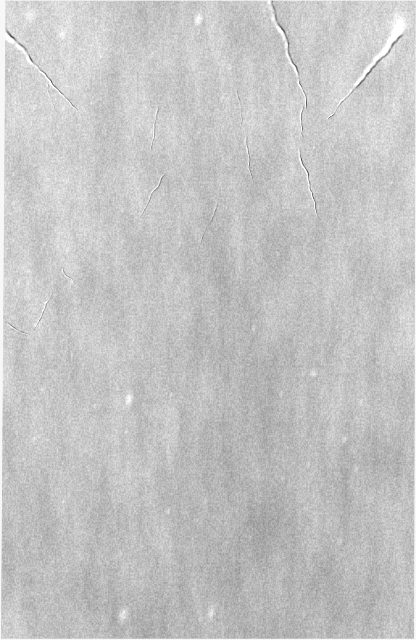
This texture is drawn by a Shadertoy shader. Its source:

```glsl
const float PAPER_LOW = 0.708;
const float PAPER_HIGH = 0.788;
const float BACKING = 0.97;

// Each crease runs from its upper end (xy) to its lower end (zw).
const vec4 FOLDS[7] = vec4[7](
    vec4(.006, .956, .060, .894), vec4(.056, .899, .128, .818),
    vec4(.417, 1.01, .471, .866), vec4(.468, .876, .482, .822),
    vec4(.466, .768, .500, .654), vec4(.632, .955, .545, .852),
    vec4(.552, .861, .508, .809));
const float FOLD_WIDTH[7] = float[7](.0030, .0012, .0028, .0011, .0011, .0036, .0012);

const vec4 WRINKLES[10] = vec4[10](
    vec4(.074, .870, .083, .822), vec4(.471, .837, .475, .779),
    vec4(.371, .863, .376, .794), vec4(.385, .789, .395, .707),
    vec4(.247, .833, .234, .757), vec4(.257, .728, .215, .656),
    vec4(.341, .684, .310, .612), vec4(.081, .544, .047, .477),
    vec4(.010, .495, .047, .477), vec4(.098, .581, .115, .557));

// Trapped air: centre, radius, strength.
const vec4 BUBBLES[10] = vec4[10](
    vec4(.312, .966, .010, .22), vec4(.204, .373, .010, .27),
    vec4(.194, .035, .011, .25), vec4(.332, .039, .008, .20),
    vec4(.492, .415, .007, .20), vec4(.099, .943, .009, .15),
    vec4(.052, .971, .016, .14), vec4(.628, .952, .020, .28),
    vec4(.540, .312, .006, .15), vec4(.610, .905, .018, .12));

float hash(vec2 p) {
    vec3 q = fract(p.xyx * vec3(.1031, .1030, .0973));
    q += dot(q, q.yzx + 33.33);
    return fract((q.x + q.y) * q.z);
}

float cornerSlope(vec2 cell, vec2 offset) {
    float angle = 6.2832 * hash(cell);
    return dot(vec2(cos(angle), sin(angle)), offset);
}

float gradientNoise(vec2 p) {
    vec2 i = floor(p), f = fract(p);
    vec2 u = f * f * f * (f * (f * 6. - 15.) + 10.);
    vec2 e = vec2(1, 0);
    return mix(mix(cornerSlope(i, f), cornerSlope(i + e, f - e), u.x),
               mix(cornerSlope(i + e.yx, f - e.yx), cornerSlope(i + 1., f - 1.), u.x), u.y);
}

float bell(float x) {
    return exp(-x * x);
}

// Lit ridge on the left, thin shadow on the right, tapering along its length.
float crease(vec2 p, vec4 ends, float width, float strength, float seed) {
    vec2 axis = ends.zw - ends.xy;
    float span = length(axis);
    axis /= span;
    vec2 q = p - ends.xy;
    float t = dot(q, axis) / span;
    float taper = smoothstep(-.04, .12, t) * smoothstep(1.04, .75, t);
    float wobble = gradientNoise(vec2(t * span * 38., seed + .5)) * .006
                 + gradientNoise(vec2(t * span * 120., seed + 20.5)) * .0015;
    float d = dot(q, vec2(-axis.y, axis.x)) + wobble * taper;
    float w = width * mix(1.4, .6, clamp(t, 0., 1.));
    float broken = .75 + gradientNoise(vec2(t * span * 90., seed + 40.5));
    float ridge = .7 * bell((d + w * .7) / w);
    float shadow = bell((d - w * .7) / (w * .3 + .0006));
    return strength * taper * broken * (ridge - shadow);
}

// Oval dome lit from the upper left.
float dome(vec2 p, vec2 centre, float radius, float strength) {
    vec2 q = (p - centre) / (radius * vec2(.8, 1.25));
    float h = exp(-dot(q, q) * 1.6);
    return strength * h * (.6 + dot(q, vec2(-.9, .75)));
}

// Small blisters, one per chosen cell of a jittered grid.
float blisters(vec2 p) {
    vec2 size = vec2(.042, .058);
    vec2 cell = floor(p / size);
    float chosen = step(.62, hash(cell + 7.));
    vec2 jitter = vec2(hash(cell + 19.), hash(cell + 53.));
    vec2 centre = (cell + .25 + .5 * jitter) * size;
    float radius = mix(.0025, .005, hash(cell + 81.));
    return chosen * dome(p, centre, radius, .11);
}

// Felted grain, from fine fibres to short vertical streaks.
float paperGrain(vec2 p) {
    return .115 * gradientNoise(p * vec2(397., 331.))
         + .070 * gradientNoise(p * vec2(233., 167.) + 17.3)
         + .050 * gradientNoise(p * vec2(109., 53.) + 41.7);
}

// Uneven glue under the sheet: cloudy patches and long vertical bands.
float mottle(vec2 p) {
    return .060 * gradientNoise(p * vec2(47., 9.) + 73.1)
         + .060 * gradientNoise(p * vec2(19., 11.) + 31.4)
         + .055 * gradientNoise(p * vec2(6., 4.) + 3.2);
}

float sheetMask(vec2 p, float aspect, float blur) {
    float left = p.x - mix(.0015, .0085, p.y);
    float right = aspect - mix(.003, .0005, p.y) - p.x;
    float inside = min(min(left, right), min(p.y - .002, .999 - p.y));
    return smoothstep(-blur, blur, inside);
}

void mainImage(out vec4 fragColor, in vec2 fragCoord) {
    vec2 p = fragCoord / iResolution.y;
    float aspect = iResolution.x / iResolution.y;

    // Broad light: darker low and towards the middle
    float tone = mix(PAPER_LOW, PAPER_HIGH, smoothstep(.05, 1., p.y));
    tone += .05 * smoothstep(.03, .34, abs(p.x - .37));
    tone += mottle(p) + paperGrain(p) + blisters(p);

    // Relief
    for (int i = 0; i < 10; i++)
        tone += dome(p, BUBBLES[i].xy, BUBBLES[i].z, BUBBLES[i].w);
    for (int i = 0; i < 7; i++)
        tone += crease(p, FOLDS[i], FOLD_WIDTH[i], .45, float(i));
    for (int i = 0; i < 10; i++)
        tone += crease(p, WRINKLES[i], .0010, .26, float(i) + 11.);

    float sheet = sheetMask(p, aspect, .6 / iResolution.y);
    fragColor = vec4(vec3(mix(BACKING, clamp(tone, 0., 1.), sheet)), 1.);
}
```
